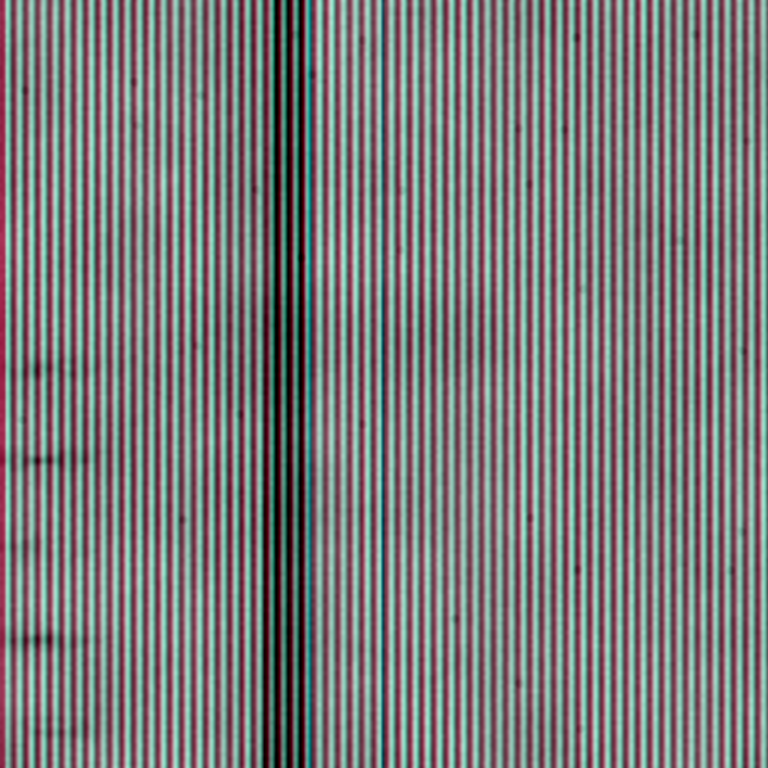
This pattern is drawn by a three.js fragment shader. Its source:

```glsl
#define STRIPES 64.0
#define LIGHT_PHASE 0.62
#define MEAN_COLOR vec3(0.50, 0.50, 0.50)
#define LIGHT_SWING vec3(0.11, 0.30, 0.24)
#define FRINGE_SWING vec3(-0.125, 0.06, 0.01)
#define CRIMSON vec3(0.62, 0.14, 0.29)
#define WEAR 0.07

varying vec2 vUv;

const float TAU = 6.2831853;

float hash(vec2 p) {
  vec3 q = fract(vec3(p.xyx) * 0.1031);
  q += dot(q, q.yzx + 33.33);
  return fract((q.x + q.y) * q.z);
}

float noise(vec2 p) {
  vec2 cell = floor(p);
  vec2 f = fract(p);
  f = f * f * (3.0 - 2.0 * f);
  return mix(mix(hash(cell), hash(cell + vec2(1.0, 0.0)), f.x),
             mix(hash(cell + vec2(0.0, 1.0)), hash(cell + 1.0), f.x), f.y);
}

float fbm(vec2 p) {
  float sum = 0.0;
  float gain = 0.5;
  for (int i = 0; i < 4; i++) {
    sum += gain * noise(p);
    p = p * 2.03 + 17.1;
    gain *= 0.5;
  }
  return sum;
}

// Soft-edged interval from a to b
float band(float x, float a, float b, float soft) {
  return smoothstep(a - soft, a + soft, x) * (1.0 - smoothstep(b - soft, b + soft, x));
}

// Faint horizontal smudges near the left edge
float smudges(vec2 uv) {
  float sum = 0.0;
  for (int i = 0; i < 5; i++) {
    float id = float(i);
    vec2 center = vec2(0.03 + 0.06 * hash(vec2(id, 3.0)), 0.05 + 0.117 * id);
    vec2 d = (uv - center) / vec2(0.06, 0.013);
    sum += exp(-dot(d, d)) * (0.5 + 0.5 * hash(vec2(id, 8.0)));
  }
  return sum * noise(uv * vec2(45.0, 90.0));
}

// Sparse small dark specks
float specks(vec2 uv) {
  vec2 p = uv * 14.0;
  vec2 cell = floor(p);
  vec2 center = 0.25 + 0.5 * vec2(hash(cell + 5.0), hash(cell + 41.0));
  float dist = length(fract(p) - center);
  return step(0.86, hash(cell + 73.0)) * (1.0 - smoothstep(0.03, 0.12, dist));
}

void main() {
  vec2 uv = vUv;

  // Colour-fringed stripes: mint, teal, maroon, mauve
  float column = uv.x * STRIPES;
  float angle = TAU * (column - LIGHT_PHASE);
  float light = cos(angle);
  float fringe = sin(angle);
  float stripe = floor(column - LIGHT_PHASE + 0.5);
  float vary = noise(vec2(stripe * 0.6, uv.y * 3.0)) - 0.5;
  vec3 color = MEAN_COLOR + LIGHT_SWING * light * (1.0 + 0.25 * vary);
  color += FRINGE_SWING * fringe * (1.0 + 0.8 * vary);

  // Dark vertical band, widening towards the bottom
  float left = mix(0.341, 0.352, uv.y);
  float dark = band(uv.x, left, 0.402, 0.008);
  color -= dark * (0.27 - 0.06 * light);
  color += dark * FRINGE_SWING * fringe * 0.4;
  color -= 0.05 * band(uv.x, 0.28, 0.36, 0.03);

  // Teal-blue edge of the band and the thin navy line
  float edgeLine = band(uv.x, 0.401, 0.406, 0.002);
  float navyLine = band(uv.x, 0.4965, 0.5005, 0.0015);
  color -= edgeLine * vec3(0.28, 0.06, 0.0);
  color -= navyLine * vec3(0.25, 0.14, 0.08) * (0.65 + 0.7 * noise(vec2(4.0, uv.y * 7.0)));

  // Crimson strip on the left edge
  float crimson = 1.0 - smoothstep(0.004, 0.009, uv.x);
  color = mix(color, CRIMSON, crimson * (0.7 + 0.3 * exp(-pow((uv.y - 0.58) * 4.0, 2.0))));

  // Uneven tone, fine grain and marks
  color += WEAR * (fbm(uv * vec2(7.0, 9.0)) - 0.47) * 2.0;
  color += WEAR * 0.7 * (noise(uv * vec2(130.0, 170.0)) - 0.5);
  color -= 0.22 * smudges(uv) + 0.09 * specks(uv);

  gl_FragColor = vec4(clamp(color, 0.0, 1.0), 1.0);
}
```
